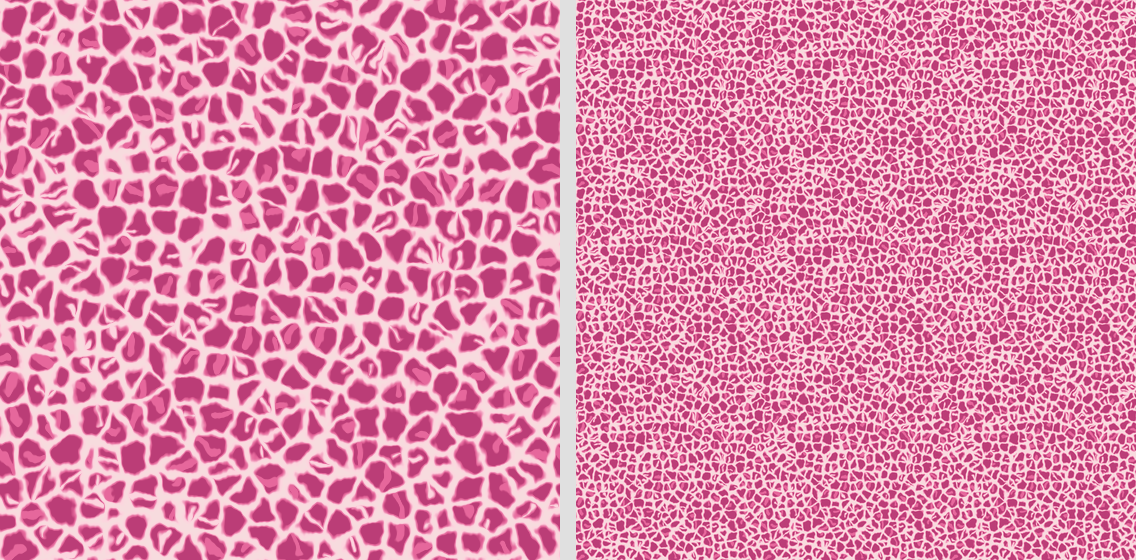
Left, the tile; right, the same tile 3 across and 3 down.
A three.js fragment shader for this pattern:

```glsl
// Leopard print: ragged dark spots with thin pink rims on a pale ground.
// Each spot is a rounded cell of a wrapped, weighted Voronoi diagram; many
// spots are notched by a tapered slot that is left open or filled with pink.

varying vec2 vUv;

const vec2 GRID = vec2(22.0, 19.0);      // spots across and up
const vec2 STRETCH = vec2(0.93, 1.076);  // makes cell units square

const vec3 GROUND = vec3(0.97, 0.86, 0.87);
const vec3 HALO = vec3(0.99, 0.83, 0.87);
const vec3 PINK = vec3(0.90, 0.405, 0.61);
const vec3 DARK = vec3(0.735, 0.24, 0.465);

vec2 hash22(vec2 p, float seed) {
  vec3 q = fract(vec3(p.xyx + seed * 17.3) * vec3(0.1031, 0.1030, 0.0973));
  q += dot(q, q.yzx + 33.33);
  return fract((q.xx + q.yz) * q.zy);
}

float cornerSlope(vec2 corner, vec2 offset, vec2 period, float seed) {
  float angle = 6.2832 * hash22(mod(corner, period), seed).x;
  return dot(vec2(cos(angle), sin(angle)), offset);
}

// Gradient noise that repeats after a whole number of periods.
float noise(vec2 uv, vec2 period, float seed) {
  vec2 p = uv * period;
  vec2 i = floor(p);
  vec2 f = p - i;
  vec2 s = f * f * f * (f * (f * 6.0 - 15.0) + 10.0);
  vec2 e = vec2(1.0, 0.0);
  float low = mix(cornerSlope(i, f, period, seed),
                  cornerSlope(i + e, f - e, period, seed), s.x);
  float high = mix(cornerSlope(i + e.yx, f - e.yx, period, seed),
                   cornerSlope(i + e.xx, f - e.xx, period, seed), s.x);
  return mix(low, high, s.y);
}

float smoothMin(float a, float b, float k) {
  float h = max(k - abs(a - b), 0.0) / k;
  return min(a, b) - 0.25 * h * h * k;
}

// Vector from p to the site of a cell (xy) and the weight of that site (z).
vec3 siteOf(vec2 cell, vec2 p) {
  vec2 id = mod(cell, GRID);
  vec2 site = cell + 0.5 + 0.85 * (hash22(id, 1.0) - 0.5);
  return vec3((site - p) * STRETCH, 0.12 * hash22(id, 2.0).x);
}

float power(vec3 site) {
  return dot(site.xy, site.xy) - site.z;
}

// Rounded distance to the cell border; also gives the owning cell and site.
float cellBorder(vec2 p, out vec2 cell, out vec3 site) {
  vec2 base = floor(p);
  float best = 100.0;
  for (int j = -2; j <= 2; j++) {
    for (int i = -2; i <= 2; i++) {
      vec2 candidate = base + vec2(float(i), float(j));
      vec3 s = siteOf(candidate, p);
      if (power(s) < best) {
        best = power(s);
        cell = candidate;
        site = s;
      }
    }
  }
  float border = 1.0;
  for (int j = -2; j <= 2; j++) {
    for (int i = -2; i <= 2; i++) {
      if (i == 0 && j == 0) continue;
      vec3 s = siteOf(cell + vec2(float(i), float(j)), p);
      float d = (power(s) - best) / (2.0 * length(s.xy - site.xy));
      border = smoothMin(border, d, 0.2);
    }
  }
  return border;
}

// Tapered slot running from behind the centre out along dir.
float slot(vec2 p, vec2 dir, float tail, float radius) {
  float along = clamp(dot(p, dir), -tail, 0.7);
  return length(p - dir * along) - radius * (1.0 - 0.5 * abs(along));
}

void main() {
  // Bend the cells into lobed, uneven outlines.
  vec2 warp = vec2(noise(vUv, vec2(36.0, 31.0), 3.0),
                   noise(vUv, vec2(36.0, 31.0), 4.0));
  vec2 p = vUv * GRID + 0.24 * warp;

  vec2 cell;
  vec3 site;
  float border = cellBorder(p, cell, site);
  vec2 id = mod(cell, GRID);
  vec2 look = hash22(id, 5.0);
  vec2 form = hash22(id, 6.0);

  // Spot outline with hair-like roughness, mostly upright.
  float streaks = noise(vUv, vec2(132.0, 70.0), 7.0);
  float bumps = noise(vUv, vec2(66.0, 57.0), 8.0);
  float inset = 0.05 + 0.09 * form.x + 0.05 * bumps + 0.045 * streaks;
  float body = max(inset, 0.03) - border;
  float rim = 0.055 + 0.035 * bumps;

  // A third of the spots are solid, a third pink inside, a third open.
  float angle = 6.2832 * look.y;
  float tail = form.y > 0.72 ? 0.6 : 0.06;
  float cut = slot(-site.xy, vec2(cos(angle), sin(angle)), tail, 0.1 + 0.6 * site.z);
  cut += 0.05 * streaks + 0.04 * bumps + (look.x < 0.36 ? 9.0 : 0.0);
  float fill = look.x < 0.68 ? 9.0 : rim;

  float darkEdge = max(body + rim, -cut);
  float pinkEdge = max(body, -cut - fill);

  vec3 color = mix(HALO, GROUND, smoothstep(0.03, 0.11, body));
  color = mix(color, PINK, 1.0 - smoothstep(-0.045, 0.045, pinkEdge));
  color = mix(color, DARK, 1.0 - smoothstep(-0.03, 0.03, darkEdge));
  gl_FragColor = vec4(color, 1.0);
}
```
